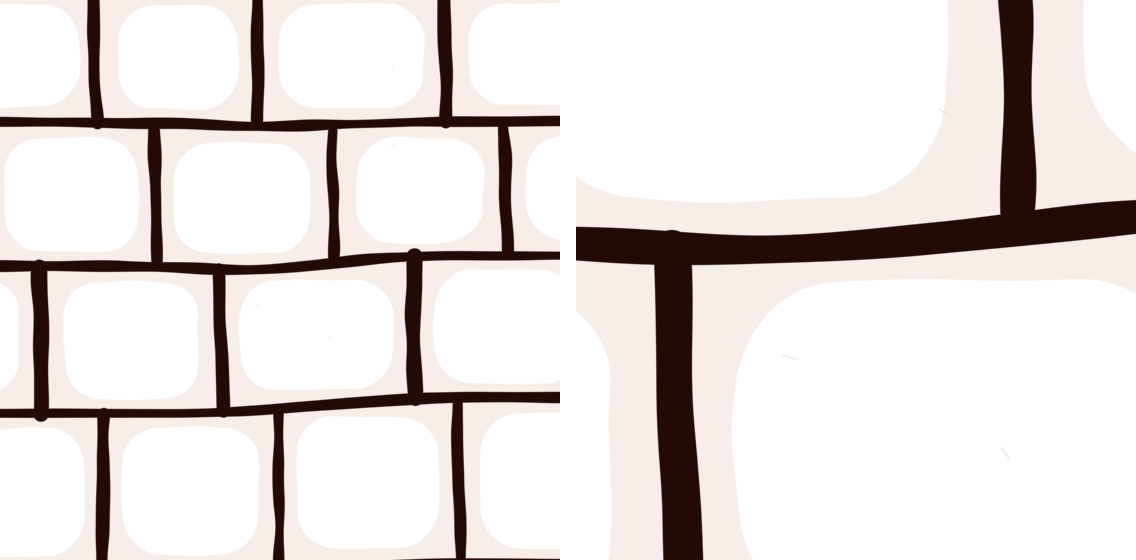
Left: the whole. Right: its middle third, enlarged.
A WebGL 1 fragment shader for this pattern:

```glsl
precision highp float;

uniform vec2 u_resolution;

#define INK vec3(0.14, 0.04, 0.02)
#define CREAM vec3(0.969, 0.929, 0.914)
#define WHITE vec3(1.0)
#define BED_HALF 0.0088
#define JOINT_HALF 0.0103
#define INSET vec2(0.034, 0.026)
#define INSET_VARY 0.013
#define CORNER 0.052
#define BOW 0.006
#define WOBBLE 0.005
#define TILT 0.011
#define SPECK_CHANCE 0.35

float hash(vec2 p) {
  return fract(sin(dot(p, vec2(127.1, 311.7))) * 43758.5453);
}

float noise(vec2 p) {
  vec2 i = floor(p);
  vec2 f = fract(p);
  f = f * f * (3.0 - 2.0 * f);
  float low = mix(hash(i), hash(i + vec2(1.0, 0.0)), f.x);
  float high = mix(hash(i + vec2(0.0, 1.0)), hash(i + vec2(1.0, 1.0)), f.x);
  return mix(low, high, f.y);
}

// Height of a bed line: base, rise to the right, sag near the middle
float bedY(float bed, float x) {
  vec3 shape = vec3(-0.015, 0.01, 0.0);
  if (bed > 0.5) shape = vec3(0.2625, 0.027, 0.0);
  if (bed > 1.5) shape = vec3(0.526, 0.018, 0.011);
  if (bed > 2.5) shape = vec3(0.782, 0.001, 0.008);
  if (bed > 3.5) shape = vec3(1.018, 0.0, 0.0);
  float s = (x - 0.47) / 0.17;
  float wave = (noise(vec2(x * 9.0, bed * 7.0)) - 0.5) * 0.003;
  return shape.x + shape.y * smoothstep(0.3, 0.85, x) - shape.z * exp(-s * s) + wave;
}

// Middle of a joint: first position, pitch and shift of the centre joint
float jointX(float row, float i) {
  vec3 course = vec3(0.185, 0.317, -0.003);
  if (row > 0.5) course = vec3(0.072, 0.3335, -0.012);
  if (row > 1.5) course = vec3(0.279, 0.312, 0.003);
  if (row > 2.5) course = vec3(0.169, 0.3135, -0.0225);
  return course.x + course.y * i + course.z * max(1.0 - abs(i - 1.0), 0.0);
}

float bedDistance(vec2 p, float bed) {
  float halfWidth = BED_HALF + (noise(vec2(p.x * 11.0, bed * 5.0 + 2.0)) - 0.5) * 0.004;
  return abs(p.y - bedY(bed, p.x)) - halfWidth;
}

// Upright brush stroke with rounded ends and uneven width
float jointDistance(vec2 p, float row, float i) {
  vec2 id = vec2(i + 3.0, row + 11.0);
  float x = jointX(row, i);
  float bottom = bedY(row, x) + 0.006 * hash(id + 5.1) - 0.002;
  float top = bedY(row + 1.0, x) - 0.006 * hash(id + 8.3) + 0.001;
  float t = (p.y - bottom) / (top - bottom) - 0.5;
  float bend = (noise(vec2(p.y * 14.0, i * 9.0 + row)) - 0.5) * WOBBLE;
  float lean = TILT * (hash(id) - 0.25);
  float halfWidth = JOINT_HALF * (0.85 + 0.3 * hash(id + 2.7));
  halfWidth *= row == 1.0 ? 1.2 : 1.0;
  halfWidth += (noise(vec2(p.y * 18.0, i * 4.0 + row + 30.0)) - 0.5) * 0.004;
  float beyond = max(max(bottom - p.y, p.y - top), 0.0);
  return length(vec2(p.x - x + lean * t - bend, beyond)) - halfWidth;
}

// Soft rounded face of the brick between joints i and i + 1
float faceDistance(vec2 p, float row, float i) {
  vec2 id = vec2(i + 21.0, row + 4.0);
  float left = jointX(row, i);
  float right = jointX(row, i + 1.0);
  float x = 0.5 * (left + right);
  vec2 lo = vec2(left, bedY(row, x)) + INSET;
  vec2 hi = vec2(right, bedY(row + 1.0, x)) - INSET;
  lo += INSET_VARY * (vec2(hash(id), 0.5 * hash(id + 1.7)) - vec2(0.3, 0.25));
  hi -= INSET_VARY * (vec2(hash(id + 3.1), 0.5 * hash(id + 4.9)) - vec2(0.6, 0.3));
  vec2 halfSize = 0.5 * (hi - lo);
  vec2 q = p - 0.5 * (lo + hi);
  float radius = CORNER * (0.8 + 0.6 * noise(sign(q) * 1.5 + id * 3.0));
  vec2 across = min(abs(q.yx) / halfSize.yx, 1.0);
  vec2 d = abs(q) + BOW * across * across - halfSize + radius;
  float box = length(max(d, 0.0)) + min(max(d.x, d.y), 0.0) - radius;
  return box + (noise(p * 17.0 + id) - 0.5) * WOBBLE;
}

// Sparse faint pen ticks
float speck(vec2 p) {
  vec2 cell = floor(p * 6.0);
  vec2 q = p - (cell + 0.2 + 0.6 * vec2(hash(cell), hash(cell + 9.0))) / 6.0;
  float angle = 3.14 * hash(cell + 4.0);
  vec2 dir = vec2(cos(angle), sin(angle));
  float along = clamp(dot(q, dir), -0.004, 0.004);
  return length(q - dir * along) + step(SPECK_CHANCE, hash(cell + 6.0));
}

float cover(float d) {
  float edge = 0.9 / u_resolution.y;
  return 1.0 - smoothstep(-edge, edge, d);
}

void main() {
  vec2 p = gl_FragCoord.xy / u_resolution;
  float face = 1.0;
  float ink = 1.0;
  for (int r = 0; r < 4; r++) {
    float row = float(r);
    ink = min(ink, bedDistance(p, row));
    for (int k = -1; k < 4; k++) {
      ink = min(ink, jointDistance(p, row, float(k)));
      face = min(face, faceDistance(p, row, float(k)));
    }
  }
  vec3 color = mix(CREAM, WHITE, cover(face));
  color = mix(color, CREAM * 0.92, 0.5 * cover(speck(p) - 0.0006));
  gl_FragColor = vec4(mix(color, INK, cover(ink)), 1.0);
}
```
